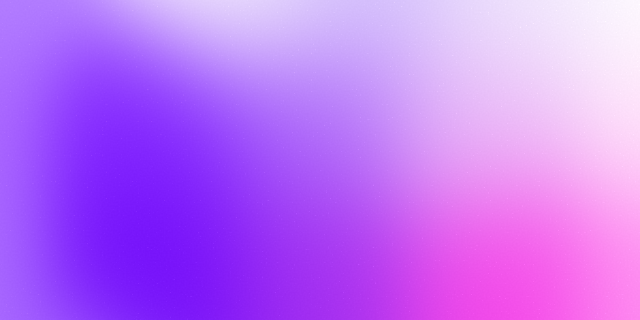
This background is drawn by a WebGL 1 fragment shader. Its source:

```glsl
precision highp float;

uniform vec2 u_resolution;

const float FALLOFF = 10.0;
const float GRAIN_SCALE = 170.0;

vec2 hashGradient(vec2 cell) {
  vec3 q = fract(cell.xyx * vec3(0.1031, 0.1030, 0.0973));
  q += dot(q, q.yzx + 33.33);
  float angle = 6.2832 * fract((q.x + q.y) * q.z);
  return vec2(cos(angle), sin(angle));
}

float gradientNoise(vec2 p) {
  vec2 cell = floor(p);
  vec2 f = p - cell;
  vec2 blend = f * f * f * (f * (f * 6.0 - 15.0) + 10.0);
  vec2 right = vec2(1.0, 0.0);
  vec2 up = vec2(0.0, 1.0);
  float a = dot(hashGradient(cell), f);
  float b = dot(hashGradient(cell + right), f - right);
  float c = dot(hashGradient(cell + up), f - up);
  float d = dot(hashGradient(cell + 1.0), f - 1.0);
  return mix(mix(a, b, blend.x), mix(c, d, blend.x), blend.y);
}

// Gaussian colour spot, with its weight in alpha
vec4 spot(vec2 p, vec2 center, vec3 color) {
  vec2 offset = p - center;
  return vec4(color, 1.0) * exp(-FALLOFF * dot(offset, offset));
}

vec4 lowerBand(vec2 p) {
  vec3 lilac = vec3(0.67, 0.43, 1.0);
  vec3 violet = vec3(0.44, 0.04, 0.98);
  vec3 purple = vec3(0.64, 0.18, 0.94);
  vec3 magenta = vec3(0.96, 0.27, 0.91);
  vec3 rose = vec3(1.0, 0.55, 0.94);
  return spot(p, vec2(-0.2, 0.15), lilac)
    + spot(p, vec2(0.2, -0.3), lilac)
    + spot(p, vec2(0.5, 0.15), violet)
    + spot(p, vec2(1.0, 0.15), purple)
    + spot(p, vec2(1.55, 0.15), magenta)
    + spot(p, vec2(2.1, 0.15), rose);
}

vec4 middleBand(vec2 p) {
  vec3 lilac = vec3(0.67, 0.41, 1.0);
  vec3 violet = vec3(0.50, 0.13, 1.0);
  vec3 lavender = vec3(0.68, 0.42, 0.98);
  vec3 orchid = vec3(0.92, 0.74, 0.97);
  vec3 blush = vec3(1.0, 0.90, 0.98);
  return spot(p, vec2(-0.2, 0.6), lilac)
    + spot(p, vec2(0.5, 0.6), violet)
    + spot(p, vec2(1.0, 0.6), lavender)
    + spot(p, vec2(1.5, 0.6), orchid)
    + spot(p, vec2(2.1, 0.6), blush);
}

vec4 upperBand(vec2 p) {
  vec3 lilac = vec3(0.70, 0.50, 1.0);
  vec3 pearl = vec3(0.97, 0.96, 0.99);
  vec3 periwinkle = vec3(0.82, 0.75, 0.99);
  vec3 mist = vec3(0.94, 0.91, 0.99);
  return spot(p, vec2(-0.1, 1.05), lilac)
    + spot(p, vec2(0.72, 1.05), pearl)
    + spot(p, vec2(1.15, 1.05), periwinkle)
    + spot(p, vec2(1.6, 1.05), mist)
    + spot(p, vec2(2.1, 1.05), vec3(1.0));
}

// Soft grain with sparse pale specks
float grain(vec2 p) {
  float fine = gradientNoise(p * GRAIN_SCALE);
  float speck = smoothstep(0.38, 0.65, gradientNoise(p * GRAIN_SCALE + 57.0));
  return 0.012 * fine + 0.05 * speck;
}

void main() {
  // Two units wide, one unit high
  vec2 p = gl_FragCoord.xy / u_resolution * vec2(2.0, 1.0);
  vec4 blend = lowerBand(p) + middleBand(p) + upperBand(p);
  vec3 color = blend.rgb / blend.a;
  gl_FragColor = vec4(clamp(color + grain(p), 0.0, 1.0), 1.0);
}
```
